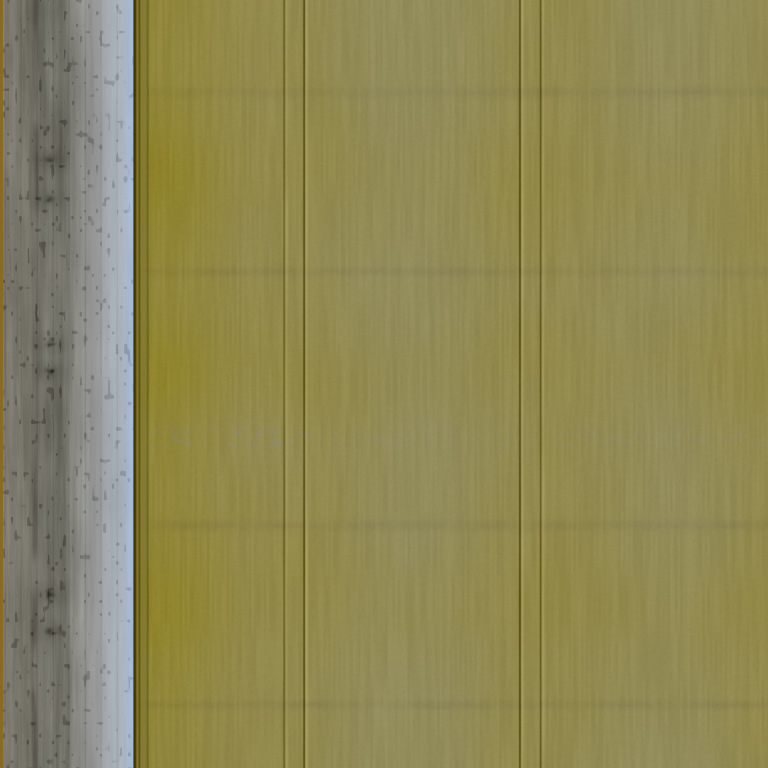
A three.js fragment shader for this texture:

```glsl
#define CONCRETE_LEFT 0.004
#define CONCRETE_RIGHT 0.1735
#define PLANK_WIDTH 0.0209
#define GRAIN_AMOUNT 0.035
#define GROOVE_DARKNESS 0.24
#define OCHRE vec3(0.575, 0.535, 0.285)
#define OCHRE_GREY vec3(0.575, 0.55, 0.355)
#define OCHRE_VIVID vec3(0.565, 0.52, 0.18)

varying vec2 vUv;

float hash(vec2 p) {
  p = fract(p * vec2(0.1031, 0.1137));
  p += dot(p, p.yx + 33.33);
  return fract((p.x + p.y) * p.x * 17.0);
}

float noise(vec2 p) {
  vec2 i = floor(p), f = fract(p);
  f = f * f * (3.0 - 2.0 * f);
  return mix(mix(hash(i), hash(i + vec2(1.0, 0.0)), f.x),
             mix(hash(i + vec2(0.0, 1.0)), hash(i + 1.0), f.x), f.y);
}

float fbm(vec2 p) {
  float sum = 0.0, amp = 0.5;
  for (int i = 0; i < 4; i++) {
    sum += amp * noise(p);
    p = p * 2.03 + 7.1;
    amp *= 0.5;
  }
  return sum;
}

float bump(float x, float center, float width) {
  float d = (x - center) / width;
  return exp(-d * d);
}

// A dark crease with a faint lit lip on its right side
float groove(float x, float center) {
  return bump(x, center, 0.0013) - 0.3 * bump(x, center + 0.0032, 0.0018);
}

// Knots come in pairs mirrored about a row
float knotPair(vec2 p, float row, float spread) {
  vec2 d = vec2(p.x - 0.065, abs(p.y - row) - spread);
  d += 0.004 * (vec2(noise(p * 150.0), noise(p * 150.0 + 31.0)) - 0.5);
  float core = exp(-dot(d * vec2(190.0, 230.0), d * vec2(190.0, 230.0)));
  float halo = exp(-dot(d * vec2(45.0, 75.0), d * vec2(45.0, 75.0)));
  return 0.15 * core + 0.045 * halo;
}

vec3 concrete(vec2 p) {
  // Shade from the dark left side to the cool bright edge
  vec3 c = mix(vec3(0.47, 0.455, 0.41), vec3(0.445, 0.44, 0.405), smoothstep(0.01, 0.06, p.x));
  c = mix(c, vec3(0.575, 0.58, 0.57), smoothstep(0.078, 0.12, p.x));
  c = mix(c, vec3(0.645, 0.67, 0.70), smoothstep(0.115, 0.15, p.x));
  c = mix(c, vec3(0.64, 0.71, 0.82), smoothstep(0.155, 0.173, p.x));

  // Board imprints
  float board = (p.x - 0.0065) / PLANK_WIDTH;
  float seam = abs(fract(board) - 0.5);
  c += 0.045 * (hash(vec2(floor(board), 4.0)) - 0.5);
  c -= 0.035 * smoothstep(0.42, 0.5, seam);

  // Wood grain, stains and pores
  float warp = 0.006 * fbm(p * vec2(20.0, 9.0));
  float grain = fbm(vec2((p.x + warp) * 230.0, p.y * 9.0)) - 0.47;
  float stain = fbm(p * vec2(28.0, 11.0) + 5.0) - 0.47;
  float shade = 1.0 - smoothstep(0.08, 0.14, p.x);
  c += grain * mix(0.055, 0.14, shade) + stain * mix(0.05, 0.13, shade);
  c -= 0.10 * smoothstep(0.79, 0.92, noise(p * vec2(190.0, 120.0)));
  c -= 0.09 * bump(p.x, 0.042 + warp, 0.004) * smoothstep(0.3, 0.7, noise(vec2(3.0, p.y * 16.0)));
  c -= knotPair(p, 0.766, 0.026) + knotPair(p, 0.534, 0.018) + knotPair(p, 0.202, 0.024);
  return c;
}

vec3 paintedPanel(vec2 p) {
  // Broad tonal patches
  float rows = bump(p.y, 0.766, 0.075) + bump(p.y, 0.52, 0.06) + bump(p.y, 0.205, 0.075);
  float grey = bump(p.x, 0.545, 0.10) + 0.75 * bump(p.x, 0.87, 0.09);
  float patches = fbm(p * vec2(9.0, 7.0)) - 0.47;
  vec3 c = mix(OCHRE, OCHRE_GREY, clamp(grey * (1.0 - 0.4 * rows) + 0.2 + patches, 0.0, 1.0));
  float vivid = 1.0 - smoothstep(0.19, 0.34, p.x);
  c = mix(c, OCHRE_VIVID, clamp(vivid * (0.6 + 0.35 * rows) + 0.15 * rows * (1.0 - grey), 0.0, 1.0));

  // Vertical brush streaks and fine grain
  c += GRAIN_AMOUNT * (noise(vec2(p.x * 310.0, p.y * 14.0)) - 0.5);
  c += 0.4 * GRAIN_AMOUNT * (noise(p * 380.0) - 0.5);

  // Faint horizontal joints and a speckled row
  float joints = bump(p.y, 0.88, 0.007) + bump(p.y, 0.646, 0.006)
               + bump(p.y, 0.316, 0.007) + bump(p.y, 0.082, 0.006);
  c -= vec3(0.022, 0.022, 0.008) * joints * (0.4 + noise(p * vec2(25.0, 60.0)));
  float speckle = smoothstep(0.55, 0.8, noise(p * vec2(110.0, 190.0))) * bump(p.y, 0.43, 0.012);
  c += vec3(-0.01, 0.0, 0.09) * speckle * mix(0.35, 1.0, 1.0 - smoothstep(0.36, 0.40, p.x));

  // Panel grooves
  float lines = 0.65 * groove(p.x, 0.370) + groove(p.x, 0.396)
              + groove(p.x, 0.677) + 0.75 * groove(p.x, 0.704);
  return c - GROOVE_DARKNESS * lines;
}

void main() {
  vec2 p = vUv;
  vec3 color = paintedPanel(p);

  // Narrow trim beside the concrete
  float trim = 1.0 - smoothstep(0.191, 0.193, p.x);
  color = mix(color, vec3(0.50, 0.465, 0.20), 0.75 * trim);
  color -= 0.28 * bump(p.x, 0.1755, 0.002) + 0.15 * bump(p.x, 0.1815, 0.0014)
         + 0.11 * bump(p.x, 0.1925, 0.0014);

  float inside = smoothstep(CONCRETE_LEFT - 0.001, CONCRETE_LEFT + 0.001, p.x)
               * (1.0 - smoothstep(CONCRETE_RIGHT - 0.001, CONCRETE_RIGHT + 0.001, p.x));
  vec3 edge = vec3(0.53, 0.42, 0.12);
  color = mix(color, edge, 1.0 - smoothstep(0.003, 0.006, p.x));
  gl_FragColor = vec4(mix(color, concrete(p), inside), 1.0);
}
```
